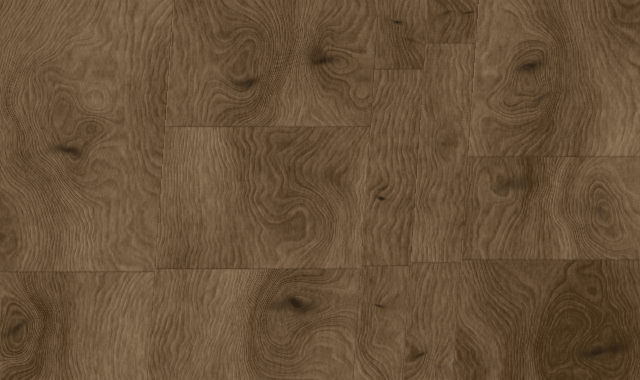
This texture is drawn by a WebGL 1 fragment shader. Its source:

```glsl
precision highp float;
uniform vec2 u_resolution;

#define EDGES vec4(0.457, 0.998, 1.128, 1.260)
#define UPPER_SEAMS vec4(0.667, 0.818, 0.886, 0.588)
#define LEAN 0.068
#define RIGHT_END 1.80
#define GRAIN_LINES 60.0
#define SEAM_WIDTH 0.0018
#define DARK_WOOD vec3(0.27, 0.193, 0.098)
#define LIGHT_WOOD vec3(0.55, 0.452, 0.345)
#define KNOT_WOOD vec3(0.17, 0.12, 0.075)
#define TAU 6.28318

float hash(vec2 p) {
  return fract(sin(dot(p, vec2(127.1, 311.7))) * 43758.545);
}

float noise(vec2 p) {
  vec2 i = floor(p), f = fract(p);
  f = f * f * (3.0 - 2.0 * f);
  return mix(mix(hash(i), hash(i + vec2(1.0, 0.0)), f.x),
             mix(hash(i + vec2(0.0, 1.0)), hash(i + 1.0), f.x), f.y);
}

// Bounds of the plank around p: left, bottom, right, top
vec4 plankBounds(vec2 p) {
  vec4 edges = EDGES;
  vec4 passed = step(edges, vec4(p.x));
  vec4 inColumn = passed - vec4(passed.yzw, 0.0);
  float column = dot(passed, vec4(1.0));
  float left = dot(edges, inColumn);
  float right = dot(vec4(edges.yzw, RIGHT_END), inColumn) + edges.x * (1.0 - passed.x);
  float lower = 0.285 + 0.008 * column;
  float upper = mix(1.05, dot(UPPER_SEAMS, inColumn), passed.x);
  float bottom = p.y < lower ? -0.05 : (p.y < upper ? lower : upper);
  float top = p.y < lower ? lower : (p.y < upper ? upper : 1.05);
  return vec4(left, bottom, right, top);
}

void main() {
  vec2 p = gl_FragCoord.xy / u_resolution.y;
  p.x += LEAN * (1.0 - p.y);
  vec4 plank = plankBounds(p);
  vec2 size = plank.zw - plank.xy;
  vec2 id = floor(plank.xy * 50.0 + 0.5);
  float seed = hash(id) * 40.0;
  float wide = smoothstep(0.1, 0.4, size.x);

  // Grain contours: upright lines bent by slow noise and fine ripples
  vec2 s = p + seed;
  float grain = p.x * GRAIN_LINES;
  grain += (noise(s * vec2(4.5, 2.6)) - 0.5) * mix(6.0, 16.0, wide);
  grain += (noise(s * vec2(11.0, 7.0)) - 0.5) * 3.4;
  grain += (noise(s * vec2(20.0, 38.0)) - 0.5) * 0.7;

  // Knots push the contours into rings around a dark, ragged core
  float core = 0.0, halo = 0.0;
  for (int i = 0; i < 2; i++) {
    vec2 key = id + 17.3 * float(i + 1);
    vec2 place = vec2(hash(key), hash(key + 5.1));
    vec2 d = p - mix(plank.xy, plank.zw, 0.18 + 0.64 * place);
    d += (vec2(noise(s * 13.0), noise(s * 13.0 + 7.0)) - 0.5) * 0.05 * wide;
    float radius = mix(0.03, 0.075 + 0.04 * hash(key + 9.7), wide);
    vec2 stretched = d / (radius * vec2(1.0, 1.5));
    float bump = exp(-dot(stretched, stretched));
    float side = hash(key + 2.9) < 0.5 ? -1.0 : 1.0;
    grain += side * bump * radius * mix(60.0, 105.0, wide);
    halo += bump * mix(0.5, 1.0, wide);
    d.y += 0.25 * side * d.x + (noise(s * 32.0) - 0.5) * 0.02;
    vec2 split = d / (radius * vec2(0.42, 0.15));
    core += exp(-dot(split, split)) * smoothstep(0.25, 0.8, hash(key + 3.3));
  }

  // Growth lines, broad bands and short pores along the grain
  float phase = TAU * grain;
  float ring = sin(phase + 0.8 * sin(phase));
  float ringDepth = 0.04 + 0.13 * noise(vec2(grain * 0.4, p.y * 6.0) + seed);
  float band = noise(vec2(grain * 0.26, p.y * 2.2) + seed) - 0.5;
  float cloud = noise(s * vec2(5.0, 3.0) + 8.0) - 0.5;
  float shade = noise(s * vec2(2.6, 1.8) + 21.0) - 0.5;
  float pores = noise(vec2(grain * 2.6, p.y * 46.0) + seed) - 0.5;
  float fleck = noise(p * vec2(260.0, 95.0)) - 0.5;
  float speckle = noise(p * 290.0 + 3.0) - 0.5;
  float tone = 0.54 + ring * ringDepth + band * 0.36 + cloud * 0.30 + shade * 0.26
             + pores * 0.28 + fleck * 0.18 + speckle * 0.14
             + (hash(id + 4.4) - 0.5) * 0.16 - min(halo, 1.0) * 0.22;
  vec3 color = mix(DARK_WOOD, LIGHT_WOOD, clamp(tone, 0.0, 1.0));
  color = mix(color, KNOT_WOOD, clamp(core * (0.85 + pores * 0.7), 0.0, 0.95));

  // Seams: faint dark joints with a worn pale bevel on each left edge
  float joint = min(plank.z - p.x, min(p.y - plank.y, plank.w - p.y));
  float soft = 1.0 / u_resolution.y;
  float gap = 1.0 - smoothstep(SEAM_WIDTH - soft, SEAM_WIDTH + soft, joint);
  float bevel = 1.0 - smoothstep(SEAM_WIDTH - soft, SEAM_WIDTH + soft, p.x - plank.x);
  float wear = smoothstep(0.25, 0.8, noise(vec2(plank.x * 90.0, p.y * 9.0)));
  color = mix(color, DARK_WOOD * 0.85, gap * 0.35);
  color = mix(color, LIGHT_WOOD, bevel * (0.1 + 0.5 * wear) * mix(0.5, 1.0, wide));
  gl_FragColor = vec4(color, 1.0);
}
```
